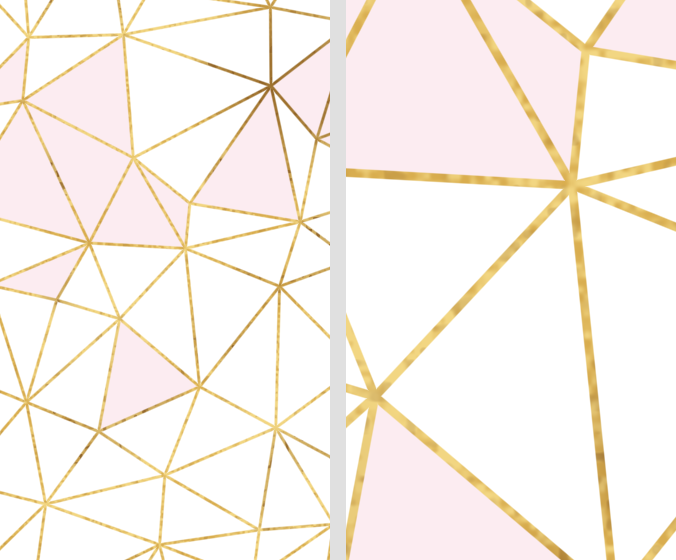
Left: the whole. Right: its middle third, enlarged.
Write a WebGL 1 fragment shader that draws this background.

```glsl
precision highp float;

uniform vec2 u_resolution;

#define CELLS 3.5
#define TILT 0.38
#define JITTER 0.36
#define HALF_WIDTH 0.0043
#define BLUSH_SHARE 0.22
#define PAPER vec3(1.0, 1.0, 1.0)
#define BLUSH vec3(0.988, 0.925, 0.945)
#define GOLD_PALE vec3(0.95, 0.84, 0.51)
#define GOLD_DEEP vec3(0.85, 0.68, 0.31)
#define BRONZE vec3(0.54, 0.36, 0.13)

float hash(vec2 p) {
    return fract(sin(dot(p, vec2(127.1, 311.7))) * 43758.5453);
}

float noise(vec2 p) {
    vec2 i = floor(p);
    vec2 f = fract(p);
    f = f * f * (3.0 - 2.0 * f);
    vec2 e = vec2(1.0, 0.0);
    return mix(mix(hash(i), hash(i + e.xy), f.x),
               mix(hash(i + e.yx), hash(i + e.xx), f.x), f.y);
}

// Jittered mesh vertex of a grid cell
vec2 meshVertex(vec2 cell) {
    vec2 offset = vec2(hash(cell + 3.7), hash(cell + 41.3)) * 2.0 - 1.0;
    return cell + 0.5 + JITTER * offset;
}

// Positive on the left of the line from a to b
float lineSide(vec2 p, vec2 a, vec2 b) {
    vec2 ab = b - a;
    vec2 ap = p - a;
    return ab.x * ap.y - ab.y * ap.x;
}

float segmentDistance(vec2 p, vec2 a, vec2 b) {
    vec2 ab = b - a;
    vec2 ap = p - a;
    return length(ap - ab * clamp(dot(ap, ab) / dot(ab, ab), 0.0, 1.0));
}

// Accumulates the nearest edge and the blush fill of one triangle
void addTriangle(vec2 p, vec2 a, vec2 b, vec2 c, vec2 key,
                 inout float edge, inout float blush) {
    edge = min(edge, segmentDistance(p, a, b));
    edge = min(edge, segmentDistance(p, b, c));
    edge = min(edge, segmentDistance(p, c, a));
    vec3 sides = sign(vec3(lineSide(p, a, b), lineSide(p, b, c), lineSide(p, c, a)));
    float inside = step(2.5, abs(sides.x + sides.y + sides.z));
    blush = max(blush, inside * step(hash(key), BLUSH_SHARE));
}

// Splits one quad along its shorter diagonal that lies inside it
void addQuad(vec2 p, vec2 cell, inout float edge, inout float blush) {
    vec2 a = meshVertex(cell);
    vec2 b = meshVertex(cell + vec2(1.0, 0.0));
    vec2 c = meshVertex(cell + vec2(0.0, 1.0));
    vec2 d = meshVertex(cell + vec2(1.0, 1.0));
    bool validAD = lineSide(b, a, d) * lineSide(c, a, d) < 0.0;
    bool validBC = lineSide(a, b, c) * lineSide(d, b, c) < 0.0;
    if (validAD && (!validBC || distance(a, d) < distance(b, c))) {
        addTriangle(p, a, b, d, cell + 7.3, edge, blush);
        addTriangle(p, a, d, c, cell + 19.6, edge, blush);
    } else {
        addTriangle(p, a, b, c, cell + 7.3, edge, blush);
        addTriangle(p, b, d, c, cell + 19.6, edge, blush);
    }
}

// Foil with broad tone shifts, fine grain and tarnished patches
vec3 goldFoil(vec2 uv) {
    float tone = 0.5 * noise(uv * 5.0) + 0.5 * noise(uv * 130.0);
    vec3 foil = mix(GOLD_DEEP, GOLD_PALE, smoothstep(0.2, 0.7, tone));
    float corner = 1.0 - smoothstep(0.08, 0.34, distance(uv, vec2(0.88, 1.45)));
    float patches = smoothstep(0.62, 0.9, noise(uv * 6.0 + 31.0));
    float flecks = smoothstep(0.62, 0.9, noise(uv * 85.0 + 9.0));
    float tarnish = corner * 0.75 + patches * 0.35 + flecks * (0.2 + 0.4 * patches);
    return mix(foil, BRONZE, clamp(tarnish, 0.0, 0.9));
}

void main() {
    vec2 uv = gl_FragCoord.xy / u_resolution.x;
    float c = cos(TILT);
    float s = sin(TILT);
    vec2 p = mat2(c, s, -s, c) * uv * CELLS + 20.0;

    // Only the four quads around the point can reach it
    float edge = 10.0;
    float blush = 0.0;
    for (int j = 0; j < 2; j++) {
        for (int i = 0; i < 2; i++) {
            addQuad(p, floor(p) - vec2(float(i), float(j)), edge, blush);
        }
    }

    float soft = 0.95 / u_resolution.x;
    float line = 1.0 - smoothstep(HALF_WIDTH - soft, HALF_WIDTH + soft, edge / CELLS);
    vec3 color = mix(PAPER, BLUSH, blush);
    gl_FragColor = vec4(mix(color, goldFoil(uv), line), 1.0);
}
```
